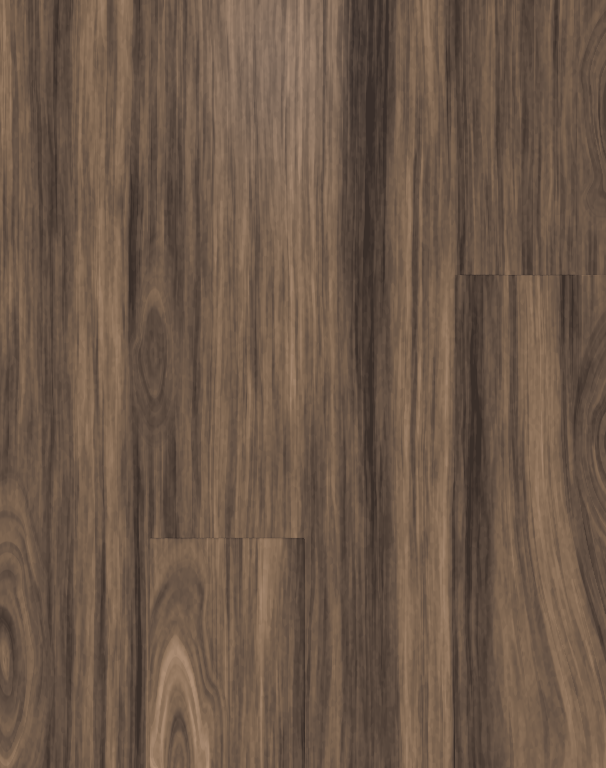
This texture is drawn by a Shadertoy shader. Its source:

```glsl
// Walnut floor boards: soft vertical tone bands, two butt joints and oval
// cathedral figures. Fibres are stretched, smoothed cellular noise that runs
// along the boards or around the ovals, bent by layered sines.

float hash(vec2 p) {
    vec3 q = fract(vec3(p.xyx) * vec3(0.1031, 0.1030, 0.0973));
    q += dot(q, q.yzx + 33.33);
    return fract((q.x + q.y) * q.z);
}

// Cellular noise: blends the random values of nearby feature points.
float cells(vec2 p) {
    vec2 base = floor(p);
    float sum = 0.0, total = 0.0;
    for (int j = -1; j <= 1; j++)
    for (int i = -1; i <= 1; i++) {
        vec2 id = base + vec2(i, j);
        vec2 d = id + vec2(hash(id), hash(id + 71.0)) - p;
        float w = exp(-7.0 * dot(d, d));
        sum += w * hash(id + 137.0);
        total += w;
    }
    return sum / total;
}

float band(float x, float a, float b, float soft) {
    return smoothstep(a - soft, a + soft, x) - smoothstep(b - soft, b + soft, x);
}

float blob(vec2 p, vec2 centre, vec2 radius) {
    vec2 d = (p - centre) / radius;
    return exp(-dot(d, d));
}

float oval(vec2 p, vec2 centre, vec2 radius) {
    return length((p - centre) / radius);
}

// Fibres from broad streaks to fine pores, centred on zero.
float grain(vec2 p) {
    float g = 0.0, amp = 0.21;
    vec2 freq = vec2(40.0, 1.5);
    for (int i = 0; i < 4; i++) {
        g += amp * (cells(p * freq + float(i) * 19.0) - 0.5);
        freq *= vec2(2.0, 2.6);
        amp *= 0.98;
    }
    float vein = cells(p * vec2(150.0, 1.5) + 50.0);
    float thread = cells(p * vec2(230.0, 4.0) + 90.0);
    g += 0.12 * smoothstep(0.30, 0.12, vein) - 0.17 * smoothstep(0.68, 0.86, vein);
    return g - 0.13 * smoothstep(0.68, 0.85, thread);
}

// Long boards that run the full height.
float longBoards(float x, float y) {
    float t = 0.37;
    t += 0.15 * band(x, -0.1, 0.026, 0.02) * smoothstep(0.25, 0.6, y);
    t -= 0.10 * band(x, 0.050, 0.095, 0.014);
    t += 0.25 * band(x, 0.095, 0.168, 0.008) * mix(0.45, 1.0, smoothstep(0.15, 0.5, y));
    t -= 0.07 * band(x, 0.169, 0.185, 0.008);
    t += 0.20 * band(x, 0.264, 0.394, 0.010);
    t -= 0.12 * band(x, 0.335, 0.396, 0.02) * smoothstep(0.55, 0.38, y);
    t += 0.25 * band(x, 0.397, 0.447, 0.016) * mix(0.1, 1.0, smoothstep(0.1, 0.65, y));
    t -= 0.10 * band(x, 0.455, 0.514, 0.018);
    t += 0.25 * band(x, 0.514, 0.588, 0.010);
    return t + 0.05 * band(x, 0.745, 0.9, 0.01);
}

// Right board below its joint; its pale stripe leans out towards the foot.
float rightBoard(float x) {
    return 0.33 - 0.07 * band(x, 0.592, 0.645, 0.012) + 0.30 * band(x, 0.648, 0.727, 0.014);
}

// Arched board: rings by oval distance, plainer wood outside them.
float archBoard(float x, float e) {
    float rings = 0.52 + 0.22 * band(e, 0.33, 0.62, 0.07) - 0.14 * band(e, 0.66, 0.95, 0.09)
        - 0.18 * band(e, -1.0, 0.27, 0.06) + 0.07 * sin(e * 47.0);
    float plain = 0.57 - 0.16 * smoothstep(0.33, 0.39, x);
    return mix(plain, rings, smoothstep(1.3, 0.9, e));
}

// Bends fibres around one oval: flow.x is ring position, flow.y its weight.
vec2 follow(vec2 flow, float e, float radius, float inside) {
    float w = smoothstep(1.3, 0.75, e) * inside;
    return w > flow.y ? vec2(e * radius, w) : flow;
}

void mainImage(out vec4 fragColor, in vec2 fragCoord) {
    vec2 p = fragCoord / iResolution.y;
    float px = 1.0 / iResolution.y;
    float wave = 0.0024 * sin(p.y * 7.0 + p.x * 21.0)
        + 0.0007 * sin(p.y * 19.0 + p.x * 47.0) + 0.0003 * sin(p.y * 53.0 + p.x * 90.0);
    vec2 q = vec2(p.x + wave, p.y);

    // Board areas
    float arched = band(p.x, 0.195, 0.397, px) * smoothstep(0.299 + px, 0.299 - px, p.y);
    float right = smoothstep(0.588, 0.596, p.x) * smoothstep(0.642 + px, 0.642 - px, p.y);
    q.x -= right * 0.075 * smoothstep(0.59, 0.80, p.x) * pow(smoothstep(0.45, 0.0, p.y), 1.2);

    // Oval figures, with ragged outlines
    vec2 r = q + vec2(0.016, 0.03) * (cells(q * vec2(32.0, 9.0)) - 0.5);
    float arch = oval(r, vec2(0.234, 0.0), vec2(0.058, 0.285));
    float leftArch = oval(r, vec2(0.008, 0.14), vec2(0.060, 0.22));
    float eye = oval(r, vec2(0.206, 0.545), vec2(0.030, 0.13));
    float edgeTop = oval(r, vec2(0.80, 0.86), vec2(0.052, 0.15));
    float edgeLow = oval(r, vec2(0.80, 0.43), vec2(0.048, 0.16));
    vec2 flow = follow(vec2(0.0), arch, 0.058, arched);
    flow = follow(flow, leftArch, 0.060, step(p.x, 0.096));
    flow = follow(flow, eye, 0.030, 0.8 * (1.0 - arched));
    flow = follow(flow, edgeTop, 0.052, 1.0);
    flow = follow(flow, edgeLow, 0.048, 1.0);

    // Tone: 0 is dark heartwood, 1 is pale sapwood
    float tone = mix(longBoards(q.x, p.y), rightBoard(q.x), right);
    tone = mix(tone, archBoard(q.x, arch), arched);
    tone += 0.08 * sin(leftArch * 23.0) * smoothstep(1.1, 0.8, leftArch);
    tone += 0.11 * (band(eye, 0.5, 0.85, 0.15) + band(edgeTop, 0.55, 0.9, 0.15) + band(edgeLow, 0.3, 0.6, 0.15));
    tone -= 0.25 * (blob(q, vec2(0.157, 0.733), vec2(0.005, 0.025)) + blob(q, vec2(0.569, 0.388), vec2(0.006, 0.022)));
    vec2 shift = vec2(3.7, 1.9) * step(0.5, arched) + vec2(7.1, 4.3) * step(0.5, right);
    tone += mix(grain(q + shift), grain(vec2(flow.x + 2.0, p.y)), flow.y);
    tone += 0.10 * (cells(p * vec2(300.0, 150.0)) - 0.5);

    // Joints between boards
    float line = band(p.y, 0.298, 0.300, px) * band(p.x, 0.195, 0.397, px)
        + band(p.y, 0.641, 0.643, px) * band(p.x, 0.600, 0.749, px);
    line += 0.5 * (band(p.x, 0.094, 0.096, px) + band(p.x, 0.396, 0.398, px) + band(p.x, 0.514, 0.516, px));
    tone -= 0.12 * line;

    // Colour and the soft grey sheen near the top
    float sheen = blob(p, vec2(0.36, 0.93), vec2(0.12, 0.20));
    tone = clamp(tone + 0.03 + 0.08 * sheen, 0.0, 1.1);
    vec3 wood = mix(vec3(0.228, 0.183, 0.160), vec3(0.64, 0.525, 0.43), tone);
    float warmth = band(tone, 0.5, 0.9, 0.15) * (1.0 - sheen);
    wood += vec3(0.008, 0.0, -0.014) * warmth + vec3(0.0, 0.008, 0.018) * sheen;
    fragColor = vec4(wood, 1.0);
}
```
